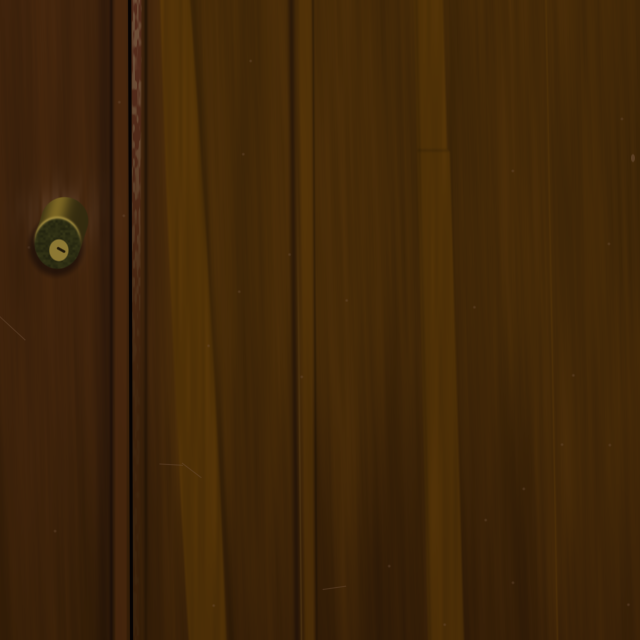
Give the GLSL for this texture, as a WebGL 2 fragment shader.

```glsl
#version 300 es
precision highp float;
// Varnished wooden door: two panels split by a dark gap, with pale slanted
// grain bands, a worn edge, fine scratches and a brass cylinder lock.
// Stretched value noise makes the grain; soft strips and ellipses do the rest.
uniform vec2 u_resolution;
out vec4 fragColor;

const vec3 WOOD = vec3(0.265, 0.160, 0.028);
const vec3 DARK_WOOD = vec3(0.205, 0.115, 0.025);
const vec3 RED_WOOD = vec3(0.245, 0.135, 0.045);
const vec3 PALE_BAND = vec3(0.355, 0.220, 0.025);
const vec3 WORN = vec3(0.43, 0.31, 0.22);
const vec3 SHADOW = vec3(0.075, 0.035, 0.025);
const vec3 BRASS = vec3(0.46, 0.38, 0.13);

float hash(vec2 p) {
  vec3 q = fract(vec3(p.xyx) * 0.1031);
  q += dot(q, q.yzx + 33.33);
  return fract((q.x + q.y) * q.z);
}

float noise(vec2 p) {
  vec2 i = floor(p), f = fract(p);
  f = f * f * (3.0 - 2.0 * f);
  return mix(mix(hash(i), hash(i + vec2(1, 0)), f.x),
             mix(hash(i + vec2(0, 1)), hash(i + vec2(1, 1)), f.x), f.y);
}

float fbm(vec2 p) {
  float sum = 0.0, amp = 0.5;
  for (int i = 0; i < 4; i++) {
    sum += amp * noise(p);
    p = p * 2.03 + 7.1;
    amp *= 0.5;
  }
  return sum;
}

// Vertical strip between two x positions with soft edges.
float strip(float x, float left, float right, float soft) {
  return smoothstep(left - soft, left + soft, x) * (1.0 - smoothstep(right - soft, right + soft, x));
}

// Soft vertical line.
float line(float x, float center, float width) {
  float d = (x - center) / width;
  return exp(-d * d);
}

// Approximate signed distance to an ellipse.
float ellipse(vec2 p, vec2 radius) {
  return (length(p / radius) - 1.0) * min(radius.x, radius.y);
}

float fill(float d, float soft) { return 1.0 - smoothstep(-soft, soft, d); }

float segment(vec2 p, vec2 a, vec2 b) {
  vec2 d = b - a;
  return length(p - a - d * clamp(dot(p - a, d) / dot(d, d), 0.0, 1.0));
}

vec3 woodBase(vec2 p) {
  float lean = p.x + 0.025 * p.y;
  float broad = fbm(vec2(lean * 22.0, p.y * 1.3));
  float fine = fbm(vec2(lean * 130.0, p.y * 3.0 + 9.0));
  vec3 col = mix(RED_WOOD, WOOD, smoothstep(0.2, 0.3, p.x));
  col = mix(DARK_WOOD, col, smoothstep(-0.1, 0.6, p.y + 0.5 * (broad - 0.45)));
  return col * (0.78 + 0.25 * broad + 0.22 * fine);
}

// Pale bands, grooves, gap and worn edge.
vec3 addStrips(vec3 col, vec2 p) {
  float t = 1.0 - p.y, grain = noise(vec2(p.x * 170.0, p.y * 5.0));
  float bandA = strip(p.x, 0.25 + 0.03 * t + 0.015 * t * t, 0.297 + 0.075 * t - 0.018 * t * t, 0.0025);
  float step2 = 0.004 * smoothstep(0.232, 0.238, t);
  float bandB = strip(p.x, 0.647 + 0.022 * t, 0.692 + 0.029 * t + step2, 0.0025);
  col = mix(col, PALE_BAND * (0.87 + 0.18 * grain), 0.72 * bandA + 0.66 * bandB);
  col *= 1.0 - 0.18 * line(p.x, 0.303 + 0.058 * t, 0.006) - 0.14 * line(p.x, 0.65 + 0.022 * t, 0.003);
  col *= 1.0 - 0.12 * bandB * line(t, 0.235, 0.003);

  float groove = 0.455 + 0.009 * t;
  col = mix(col, SHADOW, 0.52 * line(p.x, groove, 0.005));
  col = mix(col, PALE_BAND, 0.5 * strip(p.x, groove + 0.012, 0.486 + 0.005 * t, 0.003));
  col = mix(col, vec3(0.38, 0.27, 0.10), 0.4 * line(p.x, groove + 0.007, 0.0015) * smoothstep(0.2, 0.7, t));
  col *= 1.0 - 0.25 * line(p.x, 0.489 + 0.006 * t, 0.002);
  col = mix(col, PALE_BAND, 0.38 * line(p.x, 0.853 + 0.018 * t, 0.0016));

  col = mix(col, SHADOW, 0.35 * line(p.x, 0.163, 0.012) + 0.55 * line(p.x, 0.174, 0.003));
  col = mix(col, vec3(0.29, 0.155, 0.055), 0.7 * strip(p.x, 0.18, 0.198, 0.002));
  col *= 1.0 - 0.45 * line(p.x, 0.228, 0.003) * (1.0 - 0.5 * t);
  float chips = smoothstep(0.32, 0.75, noise(vec2(p.x * 330.0, p.y * 75.0)));
  float wear = strip(p.x, 0.206, 0.221 - 0.004 * t, 0.002) * mix(0.95, 0.12, smoothstep(0.05, 0.65, t));
  col = mix(col, mix(vec3(0.33, 0.17, 0.11), WORN, chips), wear);
  return mix(col, vec3(0.025, 0.012, 0.01), strip(p.x, 0.2 + 0.003 * t, 0.205 + 0.003 * t, 0.0012));
}

vec3 addMarks(vec3 col, vec2 p) {
  // Sparse pale nicks, one chance per cell.
  vec2 cell = floor(p * 14.0), at = 0.2 + 0.6 * vec2(hash(cell + 3.0), hash(cell + 41.0));
  float nick = fill(length(fract(p * 14.0) - at) - 0.025, 0.025) * step(0.85, hash(cell + 17.0));
  float d = min(segment(p, vec2(0.0, 0.505), vec2(0.039, 0.469)), segment(p, vec2(0.25, 0.275), vec2(0.285, 0.273)));
  d = min(d, segment(p, vec2(0.285, 0.276), vec2(0.314, 0.254)));
  d = min(d, segment(p, vec2(0.505, 0.079), vec2(0.54, 0.084)));
  float scratch = fill(d - 0.0008, 0.0012);
  float speck = fill(ellipse(p - vec2(0.989, 0.753), vec2(0.003, 0.006)), 0.001);
  return mix(col, WORN, 0.45 * nick + 0.45 * scratch + 0.6 * speck);
}

vec3 addLock(vec3 col, vec2 p) {
  vec2 back = p - vec2(0.101, 0.661), face = p - vec2(0.090, 0.620);
  float streak = noise(vec2(p.x * 190.0, p.y * 22.0));
  float halo = exp(-dot(back / vec2(0.055, 0.048), back / vec2(0.055, 0.048)));
  col = mix(col, WORN, 0.65 * halo * streak);
  col = mix(col, SHADOW, 0.6 * fill(ellipse(face + vec2(0.002, 0.006), vec2(0.042, 0.045)), 0.007));
  // Barrel swept from wall to face.
  float body = fill(segment(p, vec2(0.101, 0.655), vec2(0.092, 0.627)) - 0.037, 0.0015);
  float shine = line(p.x - 0.25 * (p.y - 0.65), 0.083, 0.018);
  col = mix(col, BRASS * (0.43 + 0.6 * shine), body);
  float rim = ellipse(face, vec2(0.036, 0.040));
  col = mix(col, vec3(0.17, 0.17, 0.07) * (0.8 + 0.4 * noise(p * 260.0)), fill(rim, 0.0015));
  col = mix(col, vec3(0.65, 0.56, 0.25), 0.75 * line(rim, 0.0, 0.0022) * smoothstep(-0.01, 0.035, face.y));
  // Plug and keyhole.
  vec2 plug = p - vec2(0.092, 0.609);
  col = mix(col, vec3(0.55, 0.47, 0.20), fill(ellipse(plug, vec2(0.015, 0.017)), 0.0015));
  float slot = segment(plug, vec2(-0.001, 0.003), vec2(0.008, -0.002)) - 0.002;
  return mix(col, vec3(0.12, 0.09, 0.03), fill(slot, 0.0015));
}

void main() {
  vec2 p = gl_FragCoord.xy / u_resolution;
  vec3 col = addStrips(woodBase(p), p);
  col = addLock(addMarks(col, p), p);
  fragColor = vec4(col, 1.0);
}
```
